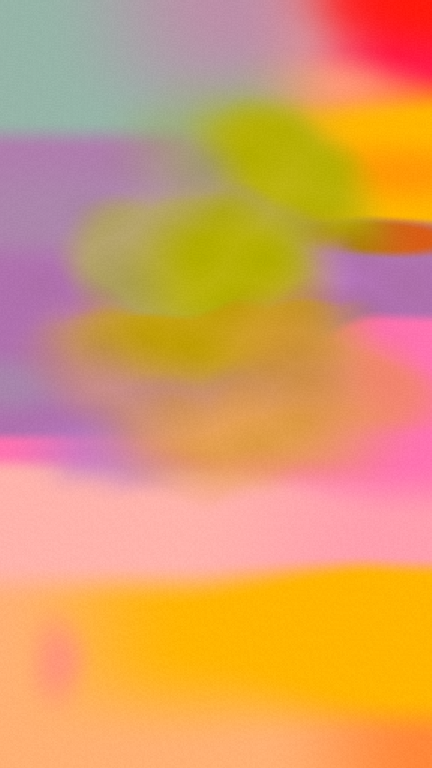
Write a WebGL 1 fragment shader that draws this background.

```glsl
precision highp float;
// Soft, smeared colour bands with a creased olive and ochre cloud in the upper middle.

#define SAGE   vec3(0.59, 0.71, 0.66)
#define MAUVE  vec3(0.69, 0.49, 0.68)
#define PURPLE vec3(0.69, 0.44, 0.68)
#define PINK   vec3(1.00, 0.45, 0.69)
#define SALMON vec3(1.00, 0.70, 0.67)
#define AMBER  vec3(1.00, 0.71, 0.00)
#define PEACH  vec3(1.00, 0.69, 0.45)
#define RED    vec3(1.00, 0.10, 0.27)
#define OLIVE  vec3(0.72, 0.69, 0.02)
#define WARP   0.012
#define CREASE 0.10
#define GRAIN  0.022

uniform vec2 u_resolution;

vec2 hash2(vec2 p) {
  return fract(sin(vec2(dot(p, vec2(127.1, 311.7)), dot(p, vec2(269.5, 183.3)))) * 43758.5);
}

// Distance to the nearest scattered point; creases where cells meet.
float cells(vec2 p) {
  float nearest = 2.0;
  for (int y = -1; y <= 1; y++) {
    for (int x = -1; x <= 1; x++) {
      vec2 cell = floor(p) + vec2(float(x), float(y));
      nearest = min(nearest, length(cell + hash2(cell) - p));
    }
  }
  return nearest;
}

// Layered sines bend the edges like a dragged brush.
vec2 smear(vec2 p) {
  vec2 offset = vec2(0.0);
  float size = WARP;
  float rate = 7.0;
  for (int i = 0; i < 4; i++) {
    offset += size * sin(rate * p.yx * vec2(1.6, 0.9) + float(i) * 2.1);
    size *= 0.5;
    rate *= 1.9;
  }
  return offset;
}

// One below the edge, zero above it.
float below(float y, float edge, float blur) {
  return 1.0 - smoothstep(edge - blur, edge + blur, y);
}

// Ellipse mask; blur is a share of its radius.
float blob(vec2 p, vec2 center, vec2 radius, float blur) {
  return below(length((p - center) / radius), 1.0, blur);
}

// Sage, purple, pink, salmon and amber bands, from top to bottom.
vec3 bands(vec2 p) {
  float right = smoothstep(0.4, 0.9, p.x);
  vec3 color = mix(SAGE, vec3(0.74, 0.56, 0.66), blob(p, vec2(0.56, 1.0), vec2(0.28, 0.12), 0.8));
  color = mix(color, MAUVE, below(p.y, 0.825 - 0.05 * right, 0.02));
  color = mix(color, vec3(0.67, 0.54, 0.67), 0.7 * blob(p, vec2(0.15, 0.72), vec2(0.3, 0.05), 0.8));
  color = mix(color, PURPLE, below(p.y, 0.67, 0.025));
  color = mix(color, vec3(0.66, 0.52, 0.67), blob(p, vec2(0.0, 0.5), vec2(0.12, 0.03), 0.8));

  color = mix(color, PINK, below(p.y, mix(0.432, 0.587, right), 0.01));
  vec3 salmon = mix(SALMON, vec3(1.0, 0.6, 0.68), 0.8 * right);
  color = mix(color, salmon, below(p.y, mix(0.397, 0.36, right), mix(0.015, 0.04, right)));

  vec3 amber = mix(PEACH, AMBER, smoothstep(0.0, 0.46, p.x));
  color = mix(color, amber, below(p.y, mix(0.24, 0.262, right), mix(0.03, 0.015, right)));
  vec3 ground = mix(PEACH, vec3(1.0, 0.53, 0.22), smoothstep(0.6, 1.0, p.x));
  color = mix(color, ground, below(p.y, mix(0.09, 0.065, right), mix(0.07, 0.03, right)));
  return mix(color, vec3(1.0, 0.56, 0.5), 0.8 * blob(p, vec2(0.14, 0.14), vec2(0.05, 0.045), 0.9));
}

// Red corner over an amber wedge with a rust underside.
vec3 corner(vec3 color, vec2 p) {
  float high = smoothstep(0.85, 0.91, p.y);
  vec3 glow = mix(vec3(0.92, 0.54, 0.56), RED, smoothstep(0.66, 0.92, p.x));
  glow = mix(glow, vec3(1.0, 0.1, 0.05), blob(p, vec2(1.0), vec2(0.25, 0.05), 0.8));
  vec3 gold = mix(AMBER, vec3(1.0, 0.6, 0.02), blob(p, vec2(0.95, 0.775), vec2(0.18, 0.03), 0.9));
  vec3 warm = mix(gold, glow, high);
  warm = mix(warm, vec3(1.0, 0.6, 0.48), 0.9 * blob(p, vec2(0.72, 0.885), vec2(0.2, 0.03), 0.8));
  float wedge = smoothstep(0.55, 0.74, p.x - 0.8 * max(0.84 - p.y, 0.0));
  color = mix(color, warm, mix(wedge, smoothstep(0.52, 0.8, p.x), high) * smoothstep(0.7, 0.72, p.y));
  vec3 rust = mix(vec3(0.68, 0.5, 0.06), vec3(0.85, 0.36, 0.08), smoothstep(0.8, 1.0, p.x));
  return mix(color, rust, blob(p, vec2(0.89, 0.69), vec2(0.18, 0.022), 0.35));
}

// Overlapping washes that form the cloud.
vec3 cloud(vec3 color, vec2 p) {
  vec3 lilac = vec3(0.74, 0.49, 0.78);
  color = mix(color, lilac, 0.8 * blob(p, vec2(0.25, 0.415), vec2(0.16, 0.04), 0.8));
  color = mix(color, lilac, 0.8 * blob(p, vec2(0.76, 0.65), vec2(0.06, 0.03), 0.8));
  color = mix(color, vec3(0.95, 0.53, 0.42), 0.9 * blob(p, vec2(0.8, 0.495), vec2(0.18, 0.055), 0.4));
  color = mix(color, vec3(0.77, 0.54, 0.5), blob(p, vec2(0.44, 0.53), vec2(0.33, 0.1), 0.3));
  color = mix(color, vec3(0.89, 0.62, 0.3), blob(p, vec2(0.55, 0.43), vec2(0.25, 0.055), 0.7));

  color = mix(color, vec3(0.63, 0.67, 0.35), 0.7 * blob(p, vec2(0.54, 0.81), vec2(0.18, 0.07), 0.8));
  vec2 slant = p + vec2(0.0, 0.3 * (p.x - 0.68));
  color = mix(color, OLIVE, blob(slant, vec2(0.68, 0.775), vec2(0.18, 0.07), 0.45));
  color = mix(color, vec3(0.69, 0.63, 0.38), blob(p, vec2(0.45, 0.67), vec2(0.27, 0.088), 0.2));
  color = mix(color, OLIVE, blob(p, vec2(0.55, 0.65), vec2(0.18, 0.08), 0.6));
  float shelf = below(p.y, 0.597, 0.008);
  color = mix(color, vec3(0.77, 0.63, 0.05), shelf * blob(p, vec2(0.5, 0.57), vec2(0.27, 0.055), 0.6));
  return mix(color, vec3(0.84, 0.58, 0.24), 0.7 * blob(p, vec2(0.69, 0.53), vec2(0.13, 0.07), 0.8));
}

void main() {
  vec2 uv = gl_FragCoord.xy / u_resolution;
  vec2 bend = smear(uv);
  vec2 p = uv + bend * vec2(1.0, 0.15);
  float fold = cells((uv + bend) * vec2(6.0, 16.0)) - 0.45;
  vec3 color = cloud(corner(bands(p), p), p + vec2(bend.x, bend.y * 0.4 + 0.02 * fold));
  color += CREASE * fold * vec3(0.5, 0.3, 1.0) * blob(uv, vec2(0.52, 0.6), vec2(0.42, 0.22), 0.3);
  color += GRAIN * (hash2(floor(uv * vec2(288.0, 512.0))).x - 0.5);
  gl_FragColor = vec4(color, 1.0);
}
```
